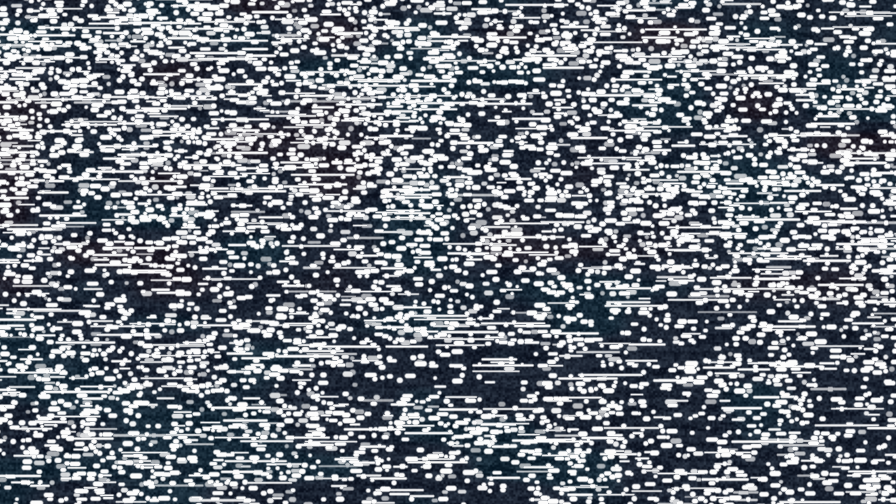
This texture is drawn by a WebGL 2 fragment shader. Its source:

```glsl
#version 300 es
precision highp float;
precision highp int;
// Analogue static: white round grains and thin horizontal dashes over a
// speckled navy ground. Both are capsules scattered in jittered grid cells,
// thinned by a density field that varies in patches and in flat bands.

uniform vec2 u_resolution;
out vec4 fragColor;

// Lengths are fractions of the canvas height.
const vec2 GRAIN_CELL = vec2(0.0139, 0.0087);
const vec2 GRAIN_RADIUS = vec2(0.0036, 0.0056);   // min, max
const vec2 GRAIN_STRETCH = vec2(0.0, 0.0080);     // min, max half length
const float GRAIN_AMOUNT = 0.40;
const vec2 DASH_CELL = vec2(0.0900, 0.0070);
const vec2 DASH_RADIUS = vec2(0.0016, 0.0029);
const vec2 DASH_STRETCH = vec2(0.008, 0.062);
const float DASH_AMOUNT = 0.33;
const float EDGE = 0.0046;                        // soft edge width
const float DIM_LEVEL = 0.62;                     // faintest grain
const float SPECKLE = 0.0042;                     // ground speckle size
const vec3 WHITE = vec3(0.99, 0.99, 0.99);
const vec3 DEEP = vec3(0.035, 0.060, 0.115);
const vec3 SLATE = vec3(0.175, 0.215, 0.275);
const vec3 TEAL = vec3(-0.020, 0.022, 0.020);
const vec3 UMBER = vec3(0.030, -0.012, -0.025);

// Integer hash: four values in 0..1 for a cell and a seed.
vec4 hash4(vec2 cell, int seed) {
    uvec4 v = uvec4(ivec4(ivec2(cell), seed, seed * 7 + 3));
    v = v * 1664525u + 1013904223u;
    v += v.yzxy * v.wxyz;
    v ^= v >> 16u;
    v += v.yzxy * v.wxyz;
    v ^= v >> 16u;
    return vec4(v >> 8u) / 16777216.0;
}

float valueNoise(vec2 p, int seed) {
    vec2 i = floor(p);
    vec2 f = p - i;
    f = f * f * (3.0 - 2.0 * f);
    float low = mix(hash4(i, seed).x, hash4(i + vec2(1, 0), seed).x, f.x);
    float high = mix(hash4(i + vec2(0, 1), seed).x, hash4(i + vec2(1, 1), seed).x, f.x);
    return mix(low, high, f.y);
}

// Relative amount of white: fuller above the middle, sparse near the bottom.
float density(vec2 p) {
    float rise = smoothstep(0.15, 0.72, p.y);
    float topFade = smoothstep(0.90, 0.99, p.y);
    float leftGlow = (1.0 - smoothstep(0.0, 0.9, p.x)) * smoothstep(0.5, 0.8, p.y);
    float patches = valueNoise(p * vec2(5.0, 8.0), 11) - 0.5;
    float clumps = valueNoise(p * vec2(16.0, 26.0), 12) - 0.5;
    float bands = valueNoise(p * vec2(2.5, 75.0), 13) - 0.5;
    float d = 0.78 + 0.45 * rise - 0.55 * topFade + 0.25 * leftGlow;
    return max(d + 0.55 * patches + 0.65 * clumps + 0.75 * bands, 0.06);
}

// Brightness of one layer of scattered horizontal capsules.
float scatter(vec2 p, vec2 cell, vec2 radius, vec2 stretch, float amount, float edge, int seed) {
    vec2 home = floor(p / cell);
    float light = 0.0;
    for (int y = -1; y <= 1; y++) {
        for (int x = -1; x <= 1; x++) {
            vec2 id = home + vec2(x, y);
            vec4 place = hash4(id, seed);
            vec4 shape = hash4(id, seed + 1);
            vec2 centre = (id + place.xy) * cell;
            if (place.z > amount * density(centre)) continue;
            float halfLength = mix(stretch.x, stretch.y, shape.x * shape.x);
            float r = mix(radius.x, radius.y, shape.y);
            vec2 q = p - centre;
            q.x = max(abs(q.x) - halfLength, 0.0);
            float cover = 1.0 - smoothstep(-0.5 * edge, 0.5 * edge, length(q) - r);
            float level = mix(DIM_LEVEL, 1.0, smoothstep(0.0, 0.22, shape.z));
            light = max(light, cover * level);
        }
    }
    return light;
}

// Navy ground with fine speckle, flat streaks and faint colour tints.
vec3 ground(vec2 p) {
    float speckle = valueNoise(p / SPECKLE, 21);
    float streak = valueNoise(p * vec2(22.0, 150.0), 22);
    float tone = clamp(0.85 * speckle + 0.55 * streak - 0.20, 0.0, 1.0);
    float tint = valueNoise(p * vec2(6.0, 14.0), 23);
    vec3 color = mix(DEEP, SLATE, tone);
    color += TEAL * smoothstep(0.55, 0.85, tint);
    color += UMBER * (1.0 - smoothstep(0.15, 0.45, tint)) * smoothstep(0.3, 0.5, p.y);
    return max(color, 0.0);
}

void main() {
    vec2 p = gl_FragCoord.xy / u_resolution.y;
    float edge = max(EDGE, 1.0 / u_resolution.y);

    float grains = scatter(p, GRAIN_CELL, GRAIN_RADIUS, GRAIN_STRETCH, GRAIN_AMOUNT, edge, 1);
    float dashes = scatter(p, DASH_CELL, DASH_RADIUS, DASH_STRETCH, DASH_AMOUNT, edge, 5);
    float light = max(grains, dashes);

    fragColor = vec4(mix(ground(p), WHITE, light), 1.0);
}
```
